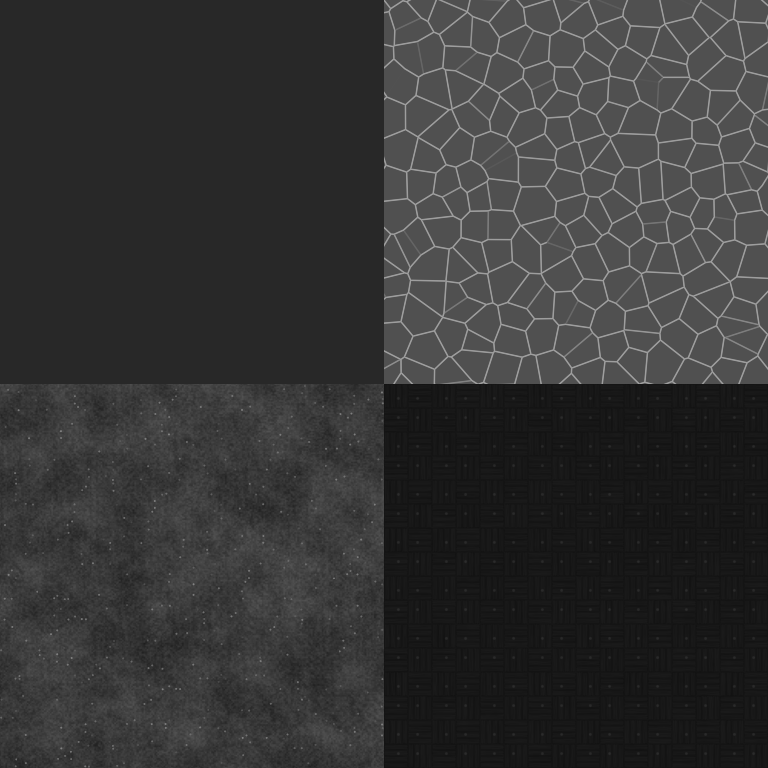
This texture map is drawn by a WebGL 1 fragment shader. Its source:

```glsl
precision highp float;
uniform vec2 u_resolution;

#define CELLS 14.0
#define VEIN_WIDTH 0.028
#define STONE_SCALE 12.0
#define WEAVE_TILES 8.0
#define PLANKS 4.0
#define FLAT_GREY 0.158
#define CELL_GREY 0.312
#define VEIN_GREY 0.62
#define STONE_GREY 0.228
#define WOOD_GREY 0.094

float hash(vec2 p) {
  return fract(sin(dot(p, vec2(127.1, 311.7))) * 43758.5453);
}

vec2 hash2(vec2 p) {
  return vec2(hash(p), hash(p + 57.3));
}

float noise(vec2 p) {
  vec2 i = floor(p);
  vec2 f = fract(p);
  f = f * f * (3.0 - 2.0 * f);
  float low = mix(hash(i), hash(i + vec2(1.0, 0.0)), f.x);
  float high = mix(hash(i + vec2(0.0, 1.0)), hash(i + 1.0), f.x);
  return mix(low, high, f.y);
}

float fbm(vec2 p) {
  float sum = 0.0;
  float amplitude = 0.5;
  for (int i = 0; i < 6; i++) {
    sum += amplitude * noise(p);
    p = mat2(1.6, 1.2, -1.2, 1.6) * p + 7.1;
    amplitude *= 0.6;
  }
  return sum / 1.19;
}

// Cracked cells: bright borders that fade between close seeds
float crackedCells(vec2 uv, float pixel) {
  vec2 p = uv * CELLS;
  vec2 cell = floor(p);
  vec2 nearest = vec2(0.0);
  float best = 8.0;
  for (int y = -1; y <= 1; y++) {
    for (int x = -1; x <= 1; x++) {
      vec2 id = cell + vec2(float(x), float(y));
      vec2 seed = id + hash2(id) - p;
      float d = dot(seed, seed);
      if (d < best) {
        best = d;
        nearest = seed;
      }
    }
  }
  float vein = 0.0;
  float blur = pixel * CELLS * 0.6;
  for (int y = -2; y <= 2; y++) {
    for (int x = -2; x <= 2; x++) {
      vec2 id = cell + vec2(float(x), float(y));
      vec2 seed = id + hash2(id) - p;
      float gap = length(seed - nearest);
      if (gap > 0.001) {
        float border = dot(0.5 * (seed + nearest), (seed - nearest) / gap);
        float line = 1.0 - smoothstep(VEIN_WIDTH - blur, VEIN_WIDTH + blur, border);
        vein = max(vein, line * smoothstep(0.2, 0.65, gap));
      }
    }
  }
  return mix(CELL_GREY, VEIN_GREY, vein);
}

// Stone: cloudy mottling, fine grain and pale flecks
float speckledStone(vec2 uv) {
  float clouds = fbm(uv * STONE_SCALE) - 0.5;
  float grain = noise(uv * 170.0) - 0.5;
  float grit = noise(uv * 250.0 + 31.0) - 0.5;
  float grey = STONE_GREY + 0.2 * clouds + 0.05 * grain + 0.06 * grit;
  vec2 p = uv * 110.0;
  vec2 id = floor(p);
  float fleck = 1.0 - smoothstep(0.1, 0.45, length(fract(p) - 0.3 - 0.4 * hash2(id)));
  return grey + 0.24 * fleck * smoothstep(0.94, 1.0, hash(id + 9.0));
}

// Parquet: blocks of planks in alternating directions, with small pins
float parquet(vec2 uv, float pixel) {
  vec2 p = uv * WEAVE_TILES * 2.0;
  vec2 block = floor(p);
  vec2 f = fract(p);
  float turned = mod(block.x + block.y, 2.0);
  vec2 along = mix(f, f.yx, turned);
  float plank = floor(along.y * PLANKS);
  float across = abs(fract(along.y * PLANKS) - 0.5);
  float blur = pixel * WEAVE_TILES * 2.0;
  float seam = smoothstep(0.46 - blur * PLANKS, 0.5, across);
  float ends = smoothstep(0.49 - blur, 0.5, abs(along.x - 0.5));
  float tone = hash(block + plank * 3.7) - 0.5;
  float fibre = noise(vec2(along.x * 3.0, along.y * 28.0) + block * 13.0) - 0.5;
  float grey = WOOD_GREY + 0.008 * tone + 0.014 * fibre;
  grey -= 0.02 * max(seam, ends);
  vec2 tile = abs(fract(uv * WEAVE_TILES) - 0.5);
  float pin = length(tile - 0.2);
  return grey + 0.07 * (1.0 - smoothstep(0.01, 0.025 + 0.5 * blur, pin));
}

void main() {
  vec2 uv = gl_FragCoord.xy / u_resolution;
  vec2 side = step(0.5, uv);
  vec2 local = uv * 2.0 - side;
  float pixel = 2.0 / min(u_resolution.x, u_resolution.y);

  // Four material panels
  float lower = mix(speckledStone(local), parquet(local, pixel), side.x);
  float upper = mix(FLAT_GREY, crackedCells(local, pixel), side.x);
  gl_FragColor = vec4(vec3(mix(lower, upper, side.y)), 1.0);
}
```
